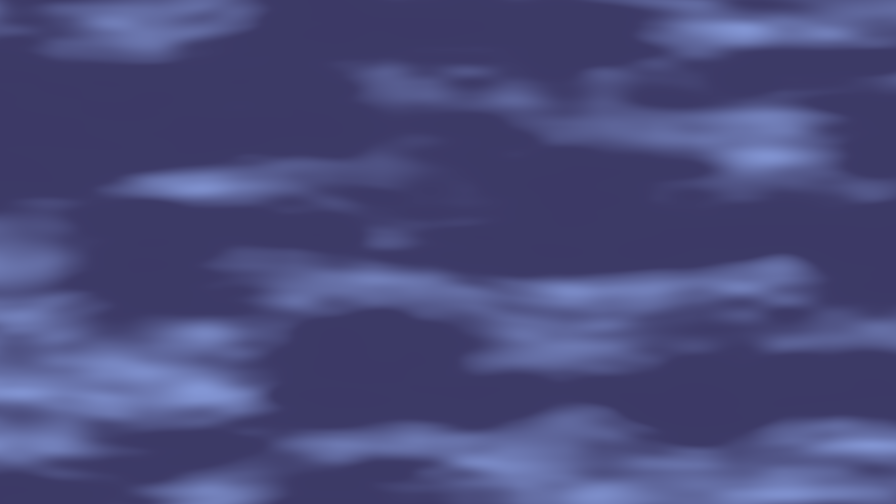
A WebGL 2 fragment shader for this texture:

```glsl
#version 300 es
precision highp float;
// Soft, wind-drawn cloud wisps in pale blue over a flat dusk-violet sky.
// Three octaves of value noise, stretched sideways and gently warped,
// are cut just below their mean so that the upper part shows as cloud.

uniform vec2 u_resolution;
out vec4 fragColor;

float hash(ivec2 cell) {
    uvec2 q = uvec2(cell + 4096) * uvec2(1597334673u, 3812015801u);
    uint n = (q.x ^ q.y) * 1597334673u;
    n = (n ^ (n >> 15)) * 2246822519u;
    n ^= n >> 13;
    return float(n >> 8) / 16777216.0;
}

float valueNoise(vec2 p) {
    ivec2 cell = ivec2(floor(p));
    vec2 f = fract(p);
    vec2 w = f * f * (3.0 - 2.0 * f);
    float low = mix(hash(cell), hash(cell + ivec2(1, 0)), w.x);
    float high = mix(hash(cell + ivec2(0, 1)), hash(cell + ivec2(1, 1)), w.x);
    return mix(low, high, w.y);
}

float cloudNoise(vec2 p) {
    float sum = 0.0;
    float weight = 0.54;
    for (int octave = 0; octave < 3; octave++) {
        sum += weight * valueNoise(p);
        p = p * 2.03 + vec2(17.3, 9.7);
        weight *= 0.55;
    }
    return sum;
}

void main() {
    vec2 uv = gl_FragCoord.xy / u_resolution.y;

    // Slow vertical drift tilts and tapers the streaks
    float drift = valueNoise(uv * vec2(3.5, 5.0) + 31.0) - 0.5;
    vec2 p = vec2(uv.x * 2.7, (uv.y + 0.04 * drift) * 9.5);

    // Cut near the mean, with a rounded onset for feathered edges
    float excess = 2.7 * (cloudNoise(p + vec2(43.0, 71.0)) - 0.497);
    float cover = 0.5 * (excess + sqrt(excess * excess + 0.003));
    cover = min(cover, 1.05);

    vec3 sky = vec3(0.235, 0.225, 0.400);
    vec3 cloud = vec3(0.500, 0.570, 0.810);
    fragColor = vec4(mix(sky, cloud, cover), 1.0);
}
```
